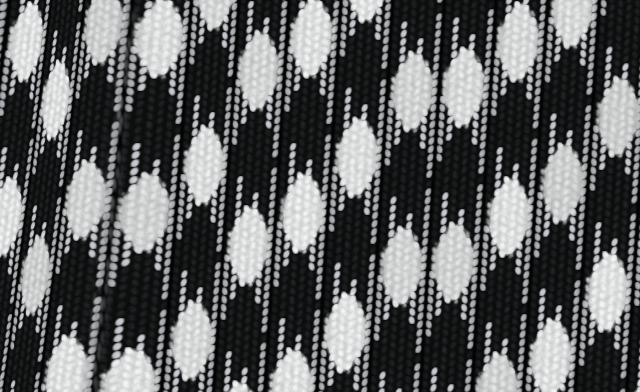
Give the GLSL for this texture, as a Shadertoy shader.

```glsl
// Leaning black braided cords with staggered white diamonds and beaded thread trails.

const float CORDS_ACROSS = 12.39;
const float REPEAT = 3.39;        // diamond spacing along a cord, in cord widths
const float STRANDS = 6.0;        // thread columns per cord
const float BEAD_PITCH = 0.16;

const vec3 BLACK_THREAD = vec3(0.065, 0.075, 0.075);
const vec3 SHEEN = vec3(0.075, 0.08, 0.085);
const vec3 WHITE_THREAD = vec3(0.93, 0.94, 0.94);
const vec3 BEAD_GREY = vec3(0.80, 0.81, 0.83);
const vec3 FUZZ_GREY = vec3(0.55, 0.56, 0.57);

// Position of the diamonds along each cord
const float PHASE[14] = float[14](0.81, 1.94, 0.48, 0.73, 3.20, 1.37, 0.73,
                                  3.05, 1.77, 1.69, 0.81, 0.16, 2.26, 1.10);
// How far the white thread of each strand shows above and below a diamond
const float REACH_UP[6] = float[6](-0.16, 1.40, 0.75, 1.00, 0.55, 1.45);
const float REACH_DOWN[6] = float[6](1.45, 1.05, 0.75, 0.75, 1.18, 1.60);

vec2 hash2(vec2 p) {
    vec2 h = vec2(dot(p, vec2(127.1, 311.7)), dot(p, vec2(269.5, 183.3)));
    return fract(sin(h) * 43758.5);
}

// Distance to the nearest scattered cell centre
float cellular(vec2 p) {
    vec2 cell = floor(p);
    float nearest = 2.0;
    for (int j = -1; j <= 1; j++)
        for (int i = -1; i <= 1; i++) {
            vec2 c = cell + vec2(i, j);
            nearest = min(nearest, length(c + hash2(c) - p));
        }
    return nearest;
}

// Smooth coverage: 1 inside (d < 0), 0 outside
float cover(float d, float soft) {
    return 1.0 - smoothstep(-soft, soft, d);
}

// Canvas position to cord coordinate; whole numbers are the seams
float cordCoord(vec2 p, float middle) {
    float lean = mix(0.125, 0.062, smoothstep(0.0, 5.0, p.x));
    float a = p.x + lean * (p.y - middle) + 0.13;
    float squeeze = 0.36 * sin(1.6 * (a - 1.0)) * exp(-0.12 * a * a);
    return a + squeeze + 0.5;
}

// Diamond with blunted corners
float diamondDist(vec2 q) {
    vec2 a = abs(q);
    float slant = (a.x / 0.55 + a.y / 0.95 - 1.0) * 0.47;
    return max(slant, max(a.x - 0.41, a.y - 0.75));
}

// Nearest bead of the weave: x = normalised radius, y = centre along the cord
vec2 bead(vec2 q, float strand) {
    float stagger = 0.5 * mod(strand, 2.0);
    float centreY = (floor(q.y / BEAD_PITCH + stagger) + 0.5 - stagger) * BEAD_PITCH;
    float centreX = (strand + 0.5) / STRANDS - 0.5;
    vec2 d = q - vec2(centreX, centreY);
    d.x += 0.2 * d.y * (mod(strand, 2.0) * 2.0 - 1.0);
    return vec2(length(d / vec2(0.065, 0.088)), centreY);
}

void mainImage(out vec4 fragColor, in vec2 fragCoord) {
    float px = CORDS_ACROSS / iResolution.x;
    vec2 p = vec2(fragCoord.x, iResolution.y - fragCoord.y) * px;
    float s = cordCoord(p, 0.5 * iResolution.y * px);

    // Local coordinates inside one diamond repeat
    float cord = floor(s);
    int index = int(mod(cord, 14.0));
    float along = p.y - PHASE[index] + 0.5 * REPEAT;
    float row = floor(along / REPEAT);
    vec2 q = vec2(s - cord - 0.5, along - row * REPEAT - 0.5 * REPEAT);
    vec2 variation = hash2(vec2(cord, row));
    float grain = cellular(p * 9.0);

    // Weave and the white beads along each strand
    float strand = clamp(floor((q.x + 0.5) * STRANDS), 0.0, STRANDS - 1.0);
    vec2 b = bead(q, strand);
    float bump = clamp(1.0 - b.x * b.x, 0.0, 1.0);
    int k = int(strand);
    float shown = step(-REACH_UP[k], b.y) * step(b.y, REACH_DOWN[k]);
    float beads = shown * cover(b.x - 0.88, 0.25 + 5.0 * px);

    // Diamond with a scalloped, slightly uneven edge
    vec2 centred = q - vec2(0.04 * (variation.x - 0.5), 0.0);
    float edge = diamondDist(centred) - 0.04 * (bump - 0.4) + 0.03 * (grain - 0.4);
    float diamond = cover(edge, 0.03 + px);

    // Thread colours
    vec3 color = BLACK_THREAD + SHEEN * (bump - 0.25) * (0.5 + grain);
    color = mix(color, BEAD_GREY * (0.8 + 0.2 * bump), beads);
    float tone = 0.90 + 0.10 * bump - 0.10 * grain - 0.08 * variation.y * variation.y;
    color = mix(color, WHITE_THREAD * (tone + 0.05), diamond);

    // Round cord body with dark seams
    float side = 2.0 * abs(q.x);
    color *= 1.0 - 0.30 * pow(side, 4.0);
    color *= 1.0 - 0.75 * smoothstep(0.90, 1.0, side);

    // Worn grey fuzz along one seam
    float seam = (s - 2.95) / 0.10;
    float fuzz = exp(-seam * seam) * smoothstep(0.7, 0.1, cellular(p * vec2(9.0, 3.5)));
    color = mix(color, FUZZ_GREY, 0.55 * fuzz);

    fragColor = vec4(clamp(color, 0.0, 1.0), 1.0);
}
```
